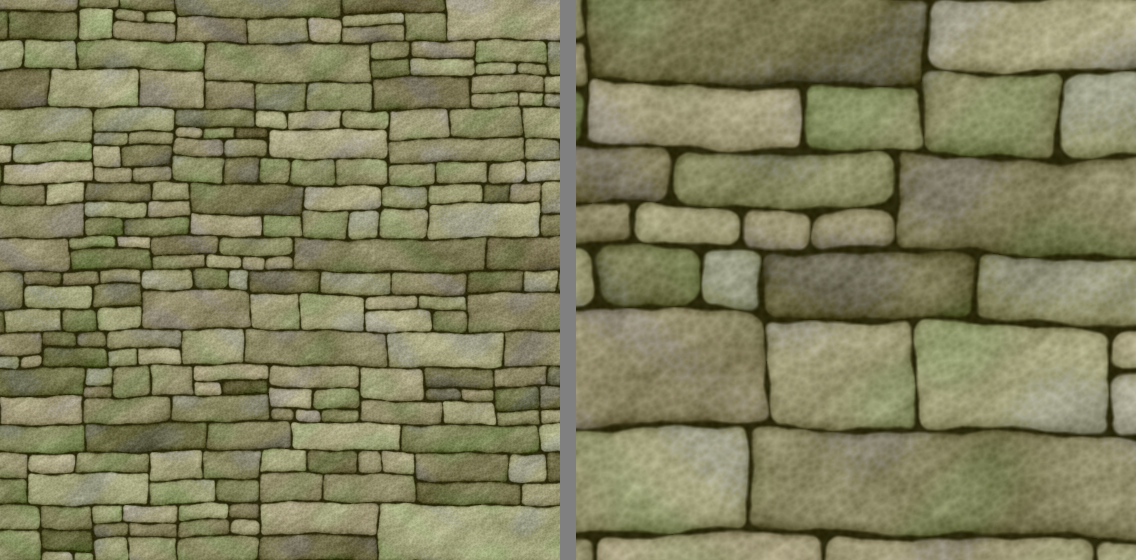
Left: the whole. Right: its middle third, enlarged.
Give the GLSL for this texture, as a Shadertoy shader.

```glsl
// Dry stone wall of mossy, olive-grey ledge stones with thin dark joints.
// A rectangle is cut at random into courses and blocks; each block becomes
// a rounded, wobbly stone with cellular roughness lit from the upper left.

float hash(vec2 p) {
    vec3 q = fract(p.xyx * 0.1031);
    q += dot(q, q.yzx + 33.33);
    return fract((q.x + q.y) * q.z);
}

// Cellular noise: distance to the nearest scattered point.
float cellular(vec2 p) {
    vec2 base = floor(p);
    float nearest = 1.0;
    for (int y = -1; y <= 1; y++)
    for (int x = -1; x <= 1; x++) {
        vec2 cell = base + vec2(x, y);
        vec2 point = cell + vec2(hash(cell), hash(cell + 57.0));
        nearest = min(nearest, distance(p, point));
    }
    return nearest;
}

// Layered cellular relief, centred near zero.
float roughness(vec2 p) {
    float sum = 0.0, amp = 0.5;
    for (int i = 0; i < 4; i++) {
        sum += amp * (cellular(p) - 0.45);
        p = p * 2.2 + 13.7;
        amp *= 0.72;
    }
    return sum;
}

// Layered sines that make the joints wander.
vec2 wobble(vec2 p) {
    return 0.0035 * sin(p.yx * vec2(11.0, 8.0) + p * 4.0)
         + 0.0016 * sin(p.yx * 37.0 + p * 15.0 + 2.0)
         + 0.0007 * sin(p.yx * 90.0 - p * 41.0);
}

// Cuts the wall until p lies in a single block; returns the block's seed.
float findBlock(vec2 p, inout vec2 lo, inout vec2 hi) {
    float seed = 0.37;
    for (int i = 0; i < 16; i++) {
        vec2 size = hi - lo;
        float pick = hash(vec2(seed * 517.0, 3.0));
        float limit = hash(vec2(seed * 431.0, 11.0));
        float cut = mix(0.34, 0.66, hash(vec2(seed * 613.0, 23.0)));
        bool course = size.y > 0.14 ||
            (size.y > mix(0.045, 0.085, pick) && size.x < size.y * mix(2.0, 5.0, limit));
        bool upright = size.x > 0.09 && size.x > size.y * mix(1.9, 6.0, limit);
        if (!course && !upright) break;

        int axis = course ? 1 : 0;
        float at = mix(lo[axis], hi[axis], cut);
        bool beyond = p[axis] > at;
        if (beyond) lo[axis] = at; else hi[axis] = at;
        seed = hash(vec2(seed * 719.0 + float(i), beyond ? 41.0 : 83.0));
    }
    return seed;
}

void mainImage(out vec4 fragColor, in vec2 fragCoord) {
    vec2 uv = fragCoord / iResolution.y;
    float pixel = 1.0 / iResolution.y;

    // Block layout
    vec2 p = uv + wobble(uv);
    vec2 lo = vec2(-0.1), hi = iResolution.xy / iResolution.y + 0.1;
    float seed = findBlock(p, lo, hi);

    // Rounded outline with chipped edges; depth grows towards the middle
    float radius = mix(0.004, 0.010, hash(vec2(seed * 300.0, 5.0)));
    vec2 q = abs(p - 0.5 * (lo + hi)) - 0.5 * (hi - lo) + radius + 0.0011;
    float depth = radius - length(max(q, 0.0)) - min(max(q.x, q.y), 0.0);
    depth -= 0.003 * (cellular(uv * 48.0) - 0.45);

    // Rough face, stretched along a rising slant
    vec2 along = vec2(0.87, 0.49);
    vec2 face = vec2(dot(uv, along) * 17.0, dot(uv, vec2(-along.y, along.x)) * 30.0);
    face += floor(seed * 200.0);
    float height = roughness(face);
    float relief = height - roughness(face + vec2(0.02, -0.16));
    float grain = cellular(uv * 210.0) - 0.45;
    float blotch = cellular(uv * vec2(8.0, 13.0) + seed * 40.0 + 0.4 * sin(uv.yx * 35.0)) - 0.45;

    // Tone: each stone has its own level, with a dark tail
    float tone = 0.40 + 0.27 * pow(hash(vec2(seed * 900.0, 7.0)), 0.6);
    tone += 0.20 * relief - 0.10 * height - 0.13 * blotch + 0.09 * grain;

    // Bevels: soft rim, shaded underside, pale upper lip
    float inside = max(depth, 0.0);
    float below = max(p.y - lo.y, 0.0), above = max(hi.y - p.y, 0.0);
    tone -= 0.15 * exp(-inside / 0.0035) + 0.09 * exp(-below / 0.008);
    tone += 0.06 * exp(-above / 0.009) * smoothstep(0.001, 0.005, inside);

    // Olive cast with faint violet-blue and moss-green stains
    vec3 color = tone + vec3(0.0, -0.01, -0.155);
    float stain = sin(uv.x * 19.0 + 3.0 * sin(uv.y * 13.0) + seed * 5.0)
                * sin(uv.y * 31.0 + 2.0 * sin(uv.x * 17.0));
    color += vec3(-0.015, -0.012, 0.05) * smoothstep(0.25, 0.9, stain + 0.5 * grain);
    color += vec3(-0.03, 0.008, -0.02) * smoothstep(0.2, 0.9, -stain);
    color += vec3(0.012, -0.008, 0.010) * (2.0 * hash(vec2(seed * 250.0, 19.0)) - 1.0);

    // Dark joints
    vec3 joint = vec3(0.16, 0.15, 0.04) + 0.06 * grain;
    float stone = smoothstep(-0.0008 - 0.5 * pixel, 0.0012 + 0.5 * pixel, depth);
    fragColor = vec4(clamp(mix(joint, color, stone), 0.0, 1.0), 1.0);
}
```
